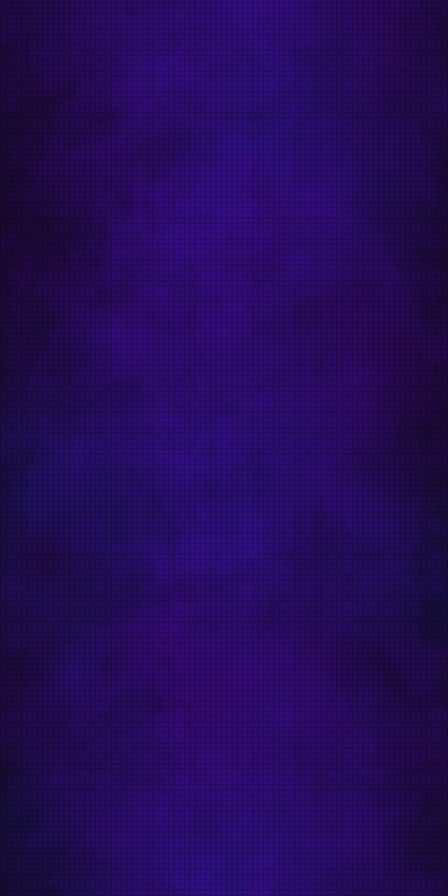
A Shadertoy shader for this background:

```glsl
// Mottled violet and indigo haze with dark sides under a fine woven grid.

const vec3 SHADOW_VIOLET = vec3(0.100, 0.036, 0.195);
const vec3 BRIGHT_VIOLET = vec3(0.200, 0.042, 0.470);
const vec3 INDIGO_SHIFT = vec3(-0.040, 0.026, 0.020);
const float BASE_LIGHT = 0.88;
const float SIDE_FALLOFF = 0.68;
const float PATCH_RADIUS = 0.21;
const float CLOUD_LIGHT = 0.40;
const float CLOUD_TINT = 0.45;
const float CLOUD_SCALE = 6.0;
const float CLOUD_GAIN = 0.72;
const float EDGE_WARP = 0.18;
const float GRID_CELLS = 85.3333;
const float GRID_LINE = 0.1667;
const float GRID_DEPTH = 0.165;

// Soft patches: centre x, centre y, added light, added indigo
const int PATCH_COUNT = 12;
const vec4 PATCHES[PATCH_COUNT] = vec4[](
    vec4(0.53, 0.95, 0.18, 0.55), vec4(0.55, 1.84, 0.12, 0.45),
    vec4(0.62, 1.50, 0.14, 0.20), vec4(0.12, 0.92, 0.05, 0.80),
    vec4(0.05, 1.43, -0.22, -0.10), vec4(0.97, 1.17, -0.15, -0.25),
    vec4(0.55, 0.05, -0.03, 0.75), vec4(0.43, 0.38, 0.10, -0.20),
    vec4(0.80, 0.52, -0.13, 0.10), vec4(0.27, 0.63, -0.15, 0.55),
    vec4(0.04, 0.10, -0.05, 0.75), vec4(0.97, 0.74, -0.05, 0.55));

vec3 hash(vec2 cell) {
    vec3 q = fract(cell.xyx * vec3(0.1031, 0.1030, 0.0973));
    q += dot(q, q.yxz + 33.33);
    return fract((q.xxy + q.yzz) * q.zyx);
}

// Cellular noise: one soft, signed spot at a random place in each cell
float cellSpots(vec2 p) {
    vec2 base = floor(p);
    float sum = 0.0;
    for (int y = -1; y <= 1; y++) {
        for (int x = -1; x <= 1; x++) {
            vec2 cell = base + vec2(x, y);
            vec3 random = hash(cell);
            vec2 d = p - cell - random.xy;
            float spot = max(0.0, 1.0 - dot(d, d));
            sum += (2.0 * random.z - 1.0) * spot * spot * spot;
        }
    }
    return sum;
}

// Octaves of spots, each turned and slightly bent to fray the cloud borders
float clouds(vec2 p) {
    const mat2 TURN = mat2(0.8, 0.6, -0.6, 0.8);
    float sum = 0.0;
    float weight = 0.42;
    for (int i = 0; i < 5; i++) {
        p += 0.1 * sin(p.yx * 2.1 + float(i) * 1.7);
        sum += weight * cellSpots(p);
        p = TURN * p * 1.9 + 17.3;
        weight *= CLOUD_GAIN;
    }
    return sum;
}

// Thin smooth lines along both axes of a repeated cell
float gridLines(vec2 p, float pixel) {
    vec2 offset = abs(fract(p * GRID_CELLS) - GRID_LINE);
    offset = min(offset, 1.0 - offset);
    float blur = max(0.1, 0.5 * pixel * GRID_CELLS);
    vec2 lines = 1.0 - smoothstep(0.1, 0.1 + blur, offset);
    return max(lines.x, lines.y);
}

void mainImage(out vec4 fragColor, in vec2 fragCoord) {
    vec2 uv = fragCoord / iResolution.xy;
    vec2 p = vec2(uv.x, uv.y * 2.0);

    // Cloud layers for brightness and hue
    float lightCloud = clouds(p * CLOUD_SCALE + 51.4);
    float tintCloud = clouds(p * CLOUD_SCALE * 0.8 + 88.2);

    // Bright middle column falling off toward both sides
    float side = abs(uv.x - 0.51) * 2.0;
    float light = BASE_LIGHT - SIDE_FALLOFF * side * side;
    light += CLOUD_LIGHT * lightCloud;
    float indigo = CLOUD_TINT * tintCloud;

    // Scattered glows and shadows with uneven borders
    vec2 warped = p + EDGE_WARP * vec2(lightCloud, tintCloud);
    for (int i = 0; i < PATCH_COUNT; i++) {
        vec2 d = (warped - PATCHES[i].xy) / PATCH_RADIUS;
        float glow = exp(-dot(d, d));
        light += glow * PATCHES[i].z;
        indigo += glow * PATCHES[i].w;
    }

    // Colour ramp and grid
    vec3 color = mix(SHADOW_VIOLET, BRIGHT_VIOLET, clamp(light, -0.3, 1.15));
    color += INDIGO_SHIFT * indigo;
    color *= 1.0 - GRID_DEPTH * gridLines(p, 1.0 / iResolution.x);
    fragColor = vec4(clamp(color, 0.0, 1.0), 1.0);
}
```
